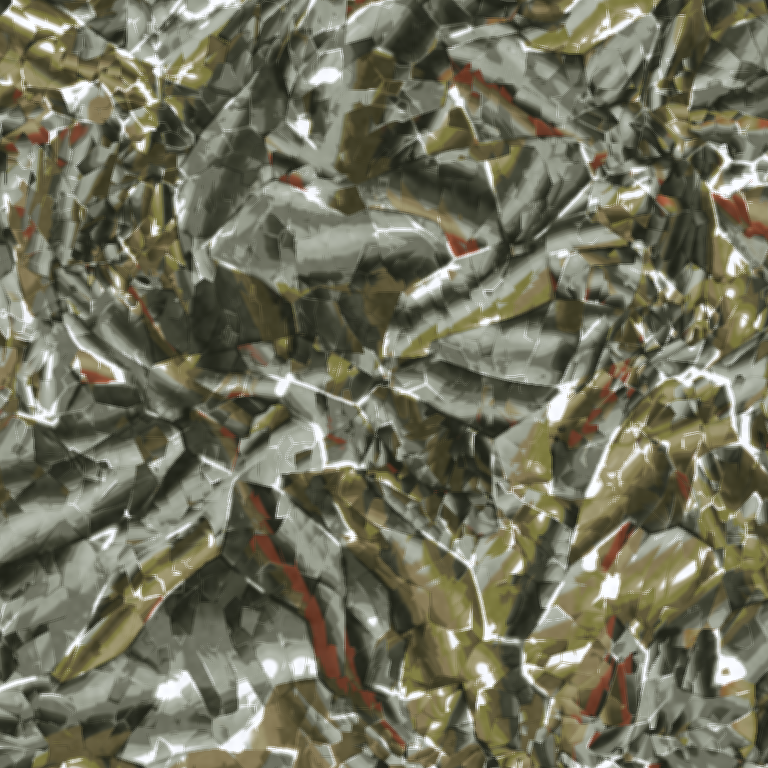
This texture is drawn by a WebGL 2 fragment shader. Its source:

```glsl
#version 300 es
precision highp float;
precision highp int;
// Crumpled metal foil: three scales of stretched angular facets add up to a
// surface slope, and that slope looks up a noisy surrounding of grey, olive,
// red and white light. Sparse glints and dark folds sit on the creases.

uniform vec2 u_resolution;
out vec4 fragColor;

const float FACET_SCALE = 6.0;      // large facets across the canvas
const float SCALE_STEP = 2.2;       // size ratio between facet layers
const float TILT = 7.5;             // slope range of the large facets
const float TILT_STEP = 0.36;       // slope ratio between facet layers
const float CURL = 2.6;             // bending across a facet
const float MAX_STRETCH = 8.0;      // length to width of the thinnest shards
const vec2 AXIS_BIAS = vec2(0.9, 1.1);
const float WARP = 0.022;           // bending of the facet outlines
const float CREASE_WIDTH = 0.10;
const float GLINT_GAIN = 0.75;
const float FOLD_GAIN = 0.35;
const float GRAIN = 0.05;
const float SOFTNESS = 0.0026;      // spacing of the samples in canvas units

const vec3 BLACK = vec3(0.14, 0.15, 0.11);
const vec3 DARK = vec3(0.27, 0.28, 0.22);
const vec3 MID = vec3(0.43, 0.44, 0.38);
const vec3 LIGHT = vec3(0.60, 0.62, 0.56);
const vec3 PALE = vec3(0.69, 0.71, 0.66);
const vec3 WHITE = vec3(0.97, 0.98, 1.0);
const vec3 UMBER = vec3(0.25, 0.24, 0.15);
const vec3 BROWN = vec3(0.38, 0.35, 0.23);
const vec3 OLIVE = vec3(0.49, 0.48, 0.25);
const vec3 TAN = vec3(0.53, 0.48, 0.34);
const vec3 SAND = vec3(0.62, 0.59, 0.44);
const vec3 RED = vec3(0.56, 0.29, 0.20);

// Integer hash: four values in 0..1 for a lattice cell
vec4 hash4(vec2 cell, int seed) {
  uvec4 v = uvec4(ivec4(ivec2(cell), seed, seed * 7 + 3));
  v = v * 1664525u + 1013904223u;
  v += v.yzxy * v.wxyz;
  v ^= v >> 16u;
  v += v.yzxy * v.wxyz;
  return vec4(v >> 8u) / 16777216.0;
}

// Four channels of smooth value noise
vec4 noise4(vec2 p, int seed) {
  vec2 cell = floor(p), f = fract(p);
  f = f * f * (3.0 - 2.0 * f);
  vec4 low = mix(hash4(cell, seed), hash4(cell + vec2(1, 0), seed), f.x);
  vec4 high = mix(hash4(cell + vec2(0, 1), seed), hash4(cell + 1.0, seed), f.x);
  return mix(low, high, f.y);
}

// Nearest stretched facet: xy random tilt, z bend across it, w gap to the next
vec4 facet(vec2 p, int seed, out vec2 across) {
  vec2 home = floor(p), nearestCell = home;
  float nearest = 1e5, second = 1e5, bend = 0.0;
  across = vec2(0.0, 1.0);
  for (int j = -2; j <= 2; j++) {
    for (int i = -2; i <= 2; i++) {
      vec2 cell = home + vec2(i, j);
      vec4 r = hash4(cell, seed);
      vec2 d = p - cell - r.xy;
      vec2 axis = normalize((r.zw - 0.5) * AXIS_BIAS + 1e-4);
      vec2 side = vec2(-axis.y, axis.x);
      float root = sqrt(mix(1.6, MAX_STRETCH, fract(r.z * 57.0)));
      vec2 local = vec2(dot(d, axis) / root, dot(d, side) * root);
      float dist = mix(length(local), abs(local.x) + abs(local.y), 0.6);
      if (dist < nearest) {
        second = nearest;
        nearest = dist;
        nearestCell = cell;
        across = side;
        bend = local.y + 0.25 * local.x;
      } else {
        second = min(second, dist);
      }
    }
  }
  return vec4(hash4(nearestCell, seed + 50).xy - 0.5, bend, second - nearest);
}

// Light arriving from the surroundings for a slope; lift brightens creases
vec3 surroundings(vec2 slope, float lift) {
  float tone = smoothstep(0.02, 0.98, noise4(slope, 91).x) + lift;
  vec4 tint = noise4(slope * 0.7 + 7.3, 92);

  vec3 grey = mix(BLACK, DARK, smoothstep(0.0, 0.28, tone));
  grey = mix(grey, MID, smoothstep(0.28, 0.38, tone));
  grey = mix(grey, LIGHT, smoothstep(0.55, 0.64, tone));
  grey = mix(grey, PALE, smoothstep(0.72, 0.92, tone));

  vec3 gold = mix(OLIVE, TAN, smoothstep(0.4, 0.6, tint.w));
  vec3 warm = mix(UMBER, BROWN, smoothstep(0.05, 0.25, tone));
  warm = mix(warm, gold, smoothstep(0.38, 0.48, tone));
  warm = mix(warm, SAND, smoothstep(0.70, 0.92, tone));
  warm = mix(warm, RED * (0.75 + 0.5 * tone), 0.9 * smoothstep(0.64, 0.76, tint.z));

  vec3 color = mix(grey, warm, smoothstep(0.585, 0.655, tint.y));
  return mix(color, WHITE, smoothstep(0.935, 0.97, tone));
}

vec3 foil(vec2 p) {
  vec2 q = p + WARP * (noise4(p * 9.0, 11).xy - 0.5);
  vec4 sparkle = noise4(p * 30.0, 12);
  float calm = mix(0.35, 1.25, smoothstep(0.25, 0.75, noise4(p * 6.0, 14).x));
  vec2 slope = vec2(0.0);
  float scale = FACET_SCALE, weight = 1.0, lift = 0.0;
  for (int layer = 0; layer < 3; layer++) {
    vec2 across;
    vec4 f = facet(q * scale + float(layer) * 3.7, 20 + layer, across);
    float share = layer == 0 ? weight : weight * calm;
    slope += share * (TILT * f.xy + CURL * f.z * across);
    float crease = 1.0 - smoothstep(0.0, CREASE_WIDTH, f.w);
    float glint = smoothstep(0.58, 0.78, sparkle[layer]);
    float fold = smoothstep(0.5, 0.25, sparkle[layer]);
    lift += crease * sqrt(share) * (GLINT_GAIN * glint - FOLD_GAIN * fold);
    scale *= SCALE_STEP;
    weight *= TILT_STEP;
  }
  float grain = noise4(p * 120.0, 13).x - 0.5;
  return surroundings(slope, lift) + GRAIN * grain;
}

void main() {
  vec2 p = gl_FragCoord.xy / u_resolution.y;
  vec3 color = vec3(0.0);
  // Four samples smooth the facet edges
  for (int k = 0; k < 4; k++) {
    vec2 corner = vec2(k & 1, k >> 1) - 0.5;
    color += foil(p + corner * SOFTNESS);
  }
  fragColor = vec4(clamp(color * 0.25, 0.0, 1.0), 1.0);
}
```
